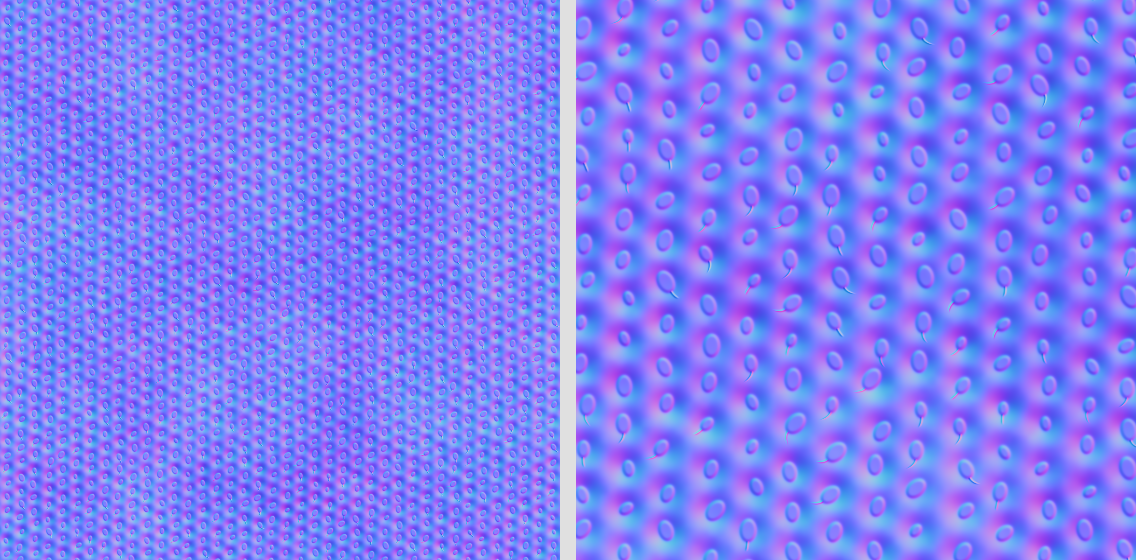
Left: the whole. Right: its middle third, enlarged.
This texture map is drawn by a WebGL 1 fragment shader. Its source:

```glsl
precision highp float;
// Tiling normal map of a seeded skin: staggered soft pits, each with a raised oval seed, some with a fine tail.

uniform vec2 u_resolution;

const float CELLS = 40.0;          // pits per side, even so that the stagger wraps
const float JITTER = 0.16;         // pit displacement, in cells
const float PIT_RADIUS = 0.30;
const float PIT_SLOPE = 0.97;
const float SEED_MIN = 0.14;       // half length of a seed, in cells
const float SEED_MAX = 0.26;
const float SEED_ASPECT = 0.72;
const float SEED_TURN = 0.75;      // largest lean from upright, in radians
const float SEED_DOME = 0.16;
const float RIM_WIDTH = 0.05;
const float RIM_SLOPE = 0.58;
const float TAIL_SHARE = 0.38;
const float TAIL_LENGTH = 0.26;
const float TAIL_WIDTH = 0.028;
const float TAIL_SLOPE = 1.9;
const float SWELL = 0.22;          // broad uneven tilt
const float SWELL_REPEATS = 8.0;
const float GRAIN = 0.08;          // fine skin roughness
const float GRAIN_REPEATS = 200.0;

vec4 hash4(vec2 p) {
  vec4 q = fract(p.xyxy * vec4(0.1031, 0.1030, 0.0973, 0.1099));
  q += dot(q, q.wzxy + 33.33);
  return fract((q.xxyz + q.yzzw) * q.zywx);
}

// Two independent smooth noise channels, wrapping after the given repeats.
vec2 wrappedNoise(vec2 uv, float repeats, float seed) {
  vec2 p = uv * repeats;
  vec2 i = floor(p);
  vec2 f = fract(p);
  f = f * f * f * (f * (f * 6.0 - 15.0) + 10.0);
  vec2 a = mod(i, repeats) + seed;
  vec2 b = mod(i + 1.0, repeats) + seed;
  vec2 low = mix(hash4(a).xy, hash4(vec2(b.x, a.y)).xy, f.x);
  vec2 high = mix(hash4(vec2(a.x, b.y)).xy, hash4(b).xy, f.x);
  return mix(low, high, f.y) - 0.5;
}

// Slope of a hair that leaves the lower end of a seed; p is in the seed's frame.
float tailSlope(vec2 p, float halfLength, float bend, float pixel) {
  float along = (-p.y - halfLength) / TAIL_LENGTH;
  float width = max(TAIL_WIDTH, 0.5 * pixel);
  float across = (p.x - bend * along * along) / width;
  float reach = smoothstep(-0.1, 0.1, along) * (1.0 - smoothstep(0.6, 1.0, along));
  return -TAIL_SLOPE * across * exp(-across * across) * reach;
}

void main() {
  vec2 uv = gl_FragCoord.xy / u_resolution;
  vec2 p = uv * CELLS;
  float pixel = CELLS / min(u_resolution.x, u_resolution.y);
  float rimWidth = max(RIM_WIDTH, 0.6 * pixel);

  // Broad swell and fine grain tilt the skin.
  vec2 skin = SWELL * wrappedNoise(uv, SWELL_REPEATS, 11.0);
  skin += 0.65 * SWELL * wrappedNoise(uv, SWELL_REPEATS * 2.0, 57.0);
  skin += GRAIN * wrappedNoise(uv, GRAIN_REPEATS, 131.0);

  vec2 detail = vec2(0.0);
  float cover = 0.0;
  for (int i = -1; i <= 1; i++) {
    float column = floor(p.x) + float(i);
    float stagger = 0.5 * mod(column, 2.0);
    for (int j = -1; j <= 1; j++) {
      float row = floor(p.y - stagger) + float(j);
      vec2 id = mod(vec2(column, row), CELLS);
      vec4 place = hash4(id + 3.0);
      vec4 shape = hash4(id + 71.0);
      vec2 centre = vec2(column, row + stagger) + 0.5 + JITTER * (place.xy - 0.5);
      vec2 d = p - centre;

      // Pit: gradient of an inverted bell.
      vec2 r = d / PIT_RADIUS;
      skin += PIT_SLOPE * mix(0.8, 1.2, place.z) * r * exp(-0.5 * dot(r, r));

      // Seed: a shallow dome with a crisp rim, slightly off the pit centre.
      d -= 0.16 * (shape.zw - 0.5);
      float turn = SEED_TURN * (2.0 * shape.x - 0.7);
      float c = cos(turn);
      float s = sin(turn);
      vec2 local = vec2(c * d.x - s * d.y, s * d.x + c * d.y);
      float halfLength = mix(SEED_MIN, SEED_MAX, shape.y);
      vec2 radii = halfLength * vec2(SEED_ASPECT, 1.0);
      vec2 q = local / radii;
      vec2 outward = q / radii;
      float steep = max(length(outward), 0.001);
      float k = length(q);
      float edge = k * (k - 1.0) / steep;
      float inside = 1.0 - smoothstep(-rimWidth, rimWidth, edge);
      float rim = edge / rimWidth;
      vec2 slope = -outward / steep * RIM_SLOPE * exp(-rim * rim);
      slope -= q * SEED_DOME * inside;

      // Tail: a bent hair on some of the seeds.
      float hasTail = step(place.w, TAIL_SHARE);
      slope.x += hasTail * tailSlope(local, halfLength, 0.5 * (shape.z - 0.5), pixel);

      detail += vec2(c * slope.x + s * slope.y, c * slope.y - s * slope.x);
      cover = max(cover, inside);
    }
  }

  // Seeds hide most of the pit's slope beneath them.
  vec2 gradient = skin * (1.0 - 0.65 * cover) + detail;
  vec3 normal = normalize(vec3(-gradient, 1.0));
  gl_FragColor = vec4(0.5 + 0.5 * normal, 1.0);
}
```
